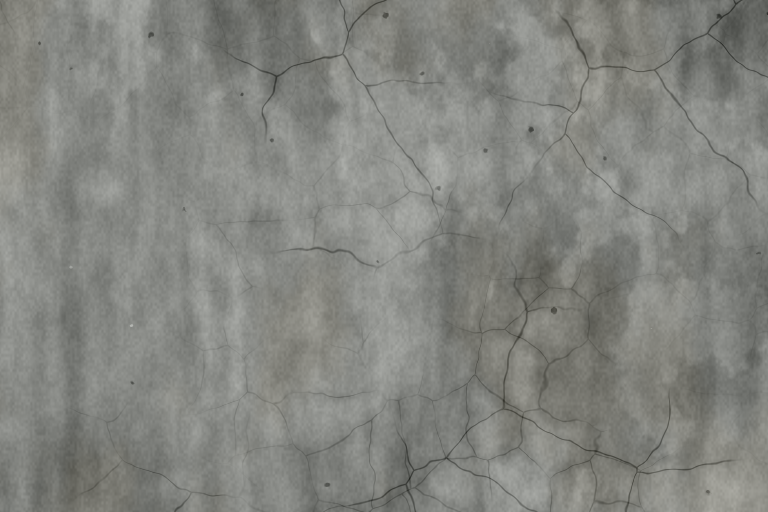
Write a WebGL 2 fragment shader that draws this texture.

```glsl
#version 300 es
precision highp float;
// Weathered concrete wall: cloudy grey stains, vertical wash streaks, pale
// plaster patches and a net of hairline cracks. Tone comes from layered value
// noise; the cracks are warped Voronoi borders that fade in and out.

uniform vec2 u_resolution;
out vec4 outColor;

// Lengths are in canvas heights, tones in 0..1.
const vec3 WALL_COLOR = vec3(0.512, 0.517, 0.497);
const vec3 DAMP_TINT = vec3(0.010, 0.001, -0.012);
const float CLOUD_CONTRAST = 0.40;
const float STREAK_CONTRAST = 0.15;
const float MOTTLE_CONTRAST = 0.13;
const float GRAIN_CONTRAST = 0.055;
const float PATCH_LIGHT = 0.062;
const float CELL_LIGHT = 0.055;
const float CRACK_DARK = 0.17;
const float FINE_CRACK_DARK = 0.10;
const float CRACK_SCALE = 3.6;
const float FINE_SCALE = 8.5;
const float CRACK_WIDTH = 0.0010;
const float CRACK_WARP = 0.13;
const float SPECK_SCALE = 9.0;
const float SPECK_CHANCE = 0.16;

vec2 hash2(vec2 p) {
  vec3 q = fract(p.xyx * vec3(0.1031, 0.1030, 0.0973));
  q += dot(q, q.yzx + 33.33);
  return fract((q.xx + q.yz) * q.zy);
}

float valueNoise(vec2 p) {
  vec2 i = floor(p), f = fract(p);
  f = f * f * (3.0 - 2.0 * f);
  float low = mix(hash2(i).x, hash2(i + vec2(1, 0)).x, f.x);
  float high = mix(hash2(i + vec2(0, 1)).x, hash2(i + vec2(1, 1)).x, f.x);
  return mix(low, high, f.y);
}

float fbm(vec2 p) {
  float sum = 0.0, weight = 0.5;
  for (int k = 0; k < 5; k++) {
    sum += weight * valueNoise(p);
    p = p * 2.03 + 17.7;
    weight *= 0.5;
  }
  return sum / 0.96875;
}

// Distance to the nearest Voronoi border, in cell units.
float borderDistance(vec2 p) {
  vec2 cell = floor(p), f = fract(p), nearest = vec2(8.0);
  for (int y = -1; y <= 1; y++)
    for (int x = -1; x <= 1; x++) {
      vec2 o = vec2(x, y);
      vec2 r = o + hash2(cell + o) - f;
      if (dot(r, r) < dot(nearest, nearest)) nearest = r;
    }
  float d = 8.0;
  for (int y = -2; y <= 2; y++)
    for (int x = -2; x <= 2; x++) {
      vec2 o = vec2(x, y);
      vec2 r = o + hash2(cell + o) - f;
      vec2 gap = r - nearest;
      if (dot(gap, gap) > 1e-5)
        d = min(d, dot(0.5 * (r + nearest), normalize(gap)));
    }
  return d;
}

float hairline(float d, float width, float px) {
  return 1.0 - smoothstep(max(width - px, 0.0), width + px, d);
}

// Sparse pits (negative) and chips (positive).
float specks(vec2 p, float px) {
  vec2 cell = floor(p * SPECK_SCALE);
  vec2 kind = hash2(cell + 71.0);
  vec2 center = (cell + 0.2 + 0.6 * hash2(cell + 5.0)) / SPECK_SCALE;
  float radius = mix(0.0015, 0.0055, kind.y * kind.y);
  float wobble = 0.004 * (valueNoise(p * 220.0) - 0.5);
  float spot = hairline(length(p - center) + wobble, radius, px);
  return spot * step(kind.x, SPECK_CHANCE) * (kind.y > 0.3 ? -0.20 : 0.16);
}

void main() {
  float px = 1.0 / u_resolution.y;
  vec2 p = gl_FragCoord.xy * px;

  // The lower left is calm; the top and right are more weathered.
  float drift = fbm(p * 2.2 + 40.0) - 0.5;
  float weather = smoothstep(0.35, 1.0, max(p.x * 0.85, p.y) + 0.8 * drift);

  // Stains, wash streaks and surface grain.
  vec2 bend = vec2(fbm(p * 4.0 + 3.0), fbm(p * 4.0 + 29.0)) - 0.5;
  float cloud = fbm(p * vec2(4.2, 2.9) + 0.8 * bend + 11.0) - 0.5;
  float streak = fbm(vec2(p.x * 30.0 + 2.0 * bend.x, p.y * 2.6)) - 0.5;
  float mottle = fbm(p * vec2(26.0, 19.0) + 60.0) - 0.5;
  float grain = valueNoise(p * vec2(230.0, 170.0)) - 0.5;
  float tone = cloud * CLOUD_CONTRAST * mix(0.55, 1.1, weather)
             + streak * STREAK_CONTRAST + mottle * MOTTLE_CONTRAST
             + grain * GRAIN_CONTRAST;

  // Pale plaster with ragged edges.
  float plaster = fbm(p * vec2(7.0, 5.5) + bend + 90.0) + 0.35 * mottle;
  tone += PATCH_LIGHT * weather * (smoothstep(0.52, 0.64, plaster) - 0.35);

  // Crack networks, wandering through a common warp.
  vec2 q = p + CRACK_WARP * bend;
  float wide = borderDistance(q * CRACK_SCALE + 4.0) / CRACK_SCALE;
  float fine = borderDistance(q * FINE_SCALE + 31.0) / FINE_SCALE;
  float wideMask = smoothstep(0.36, 0.58, fbm(p * 3.1 + 7.0));
  float crazed = smoothstep(0.42, 0.12, length((p - vec2(1.03, 0.42)) * vec2(0.8, 0.7)) + 0.9 * drift);
  float fineMask = max(crazed, 0.3 * weather) * smoothstep(0.36, 0.56, fbm(p * 5.0 + 52.0));
  tone += CELL_LIGHT * fineMask * (smoothstep(0.0, 0.028, fine) - 0.55);
  tone -= 0.022 * wideMask * exp(-wide / 0.008);
  tone -= CRACK_DARK * wideMask * hairline(wide, CRACK_WIDTH, px);
  tone -= FINE_CRACK_DARK * fineMask * hairline(fine, 0.7 * CRACK_WIDTH, px);
  tone += specks(p, px);

  // Damp areas lean brown, dry ones stay cool.
  float damp = smoothstep(0.48, 0.68, fbm(p * vec2(5.0, 3.0) + 130.0));
  vec3 color = WALL_COLOR + tone + DAMP_TINT * (damp - 0.3) - 0.018 * damp;
  outColor = vec4(clamp(color, 0.0, 1.0), 1.0);
}
```
